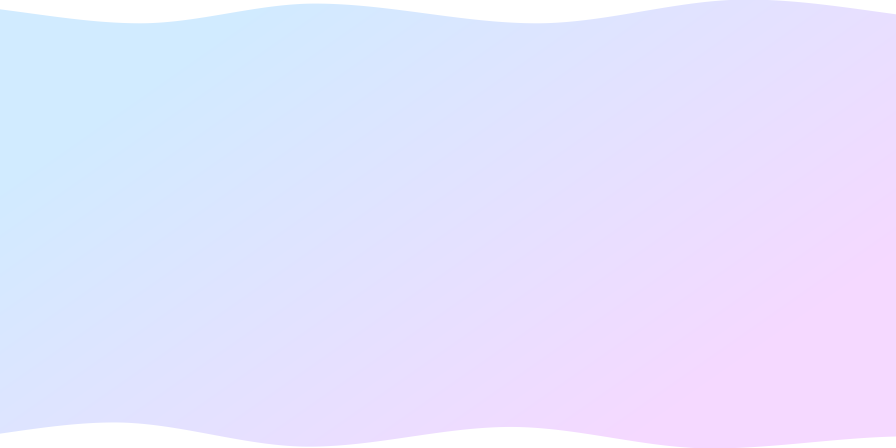
A Shadertoy shader for this background:

```glsl
#define SKY vec3(0.82, 0.92, 1.0)
#define ORCHID vec3(0.96, 0.85, 1.0)
#define PAPER vec3(1.0)
#define GRADIENT_AXIS vec2(0.7, 1.0)
#define GRADIENT_START 0.43
#define GRADIENT_END 1.97
#define KNOTS 6

// Crests and troughs as (position, inset), in canvas heights
const vec2 topKnots[KNOTS] = vec2[KNOTS](
    vec2(-0.182, 0.007), vec2(0.313, 0.052), vec2(0.703, 0.008),
    vec2(1.198, 0.052), vec2(1.667, -0.001), vec2(2.24, 0.052));
const vec2 bottomKnots[KNOTS] = vec2[KNOTS](
    vec2(-0.234, 0.010), vec2(0.255, 0.057), vec2(0.690, 0.003),
    vec2(1.140, 0.047), vec2(1.589, -0.001), vec2(2.03, 0.026));

// Smooth wave that eases from each knot to the next
float waveInset(vec2 knots[KNOTS], float x) {
    float inset = knots[0].y;
    for (int i = 1; i < KNOTS; i++) {
        float rise = knots[i].y - knots[i - 1].y;
        inset += rise * smoothstep(knots[i - 1].x, knots[i].x, x);
    }
    return inset;
}

void mainImage(out vec4 fragColor, in vec2 fragCoord) {
    vec2 p = fragCoord / iResolution.xy * vec2(2.0, 1.0);
    float fromTop = 1.0 - p.y;

    // Diagonal pastel gradient
    float along = dot(vec2(p.x, fromTop), GRADIENT_AXIS);
    float blend = clamp((along - GRADIENT_START) / (GRADIENT_END - GRADIENT_START), 0.0, 1.0);
    vec3 panel = mix(SKY, ORCHID, blend);

    // Wavy panel between the two edges, antialiased over one pixel
    float inside = min(fromTop - waveInset(topKnots, p.x),
                       p.y - waveInset(bottomKnots, p.x));
    float coverage = clamp(inside * iResolution.y + 0.5, 0.0, 1.0);

    fragColor = vec4(mix(PAPER, panel, coverage), 1.0);
}
```
